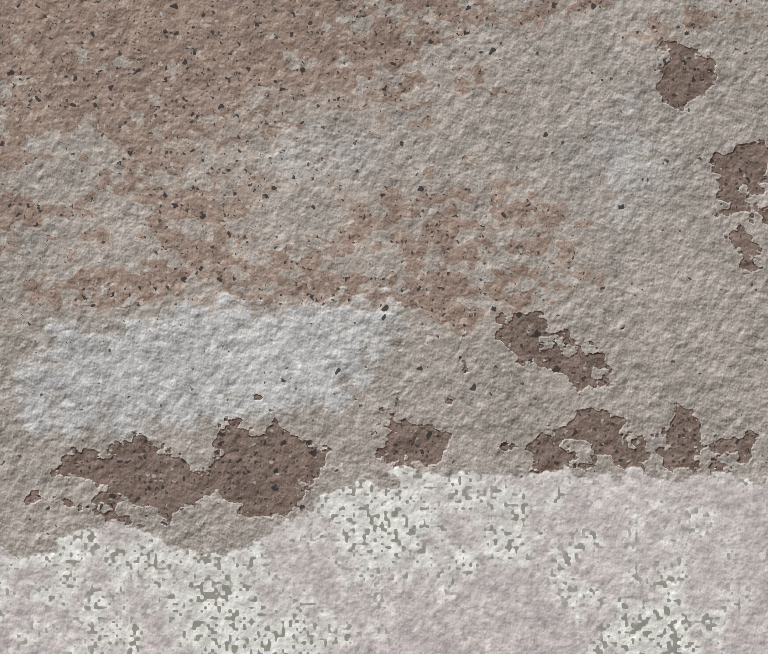
Reproduce this texture procedurally as a Shadertoy shader.

```glsl
// Weathered wall: grey plaster worn through to pink brick wash, with bare brown
// patches, a chalky area and a pale speckled render along the foot.
// Noisy masks select the layers; a height difference along the light gives relief.

const vec3 PLASTER = vec3(0.610, 0.580, 0.552);
const vec3 BRICK   = vec3(0.560, 0.488, 0.446);
const vec3 BARE    = vec3(0.470, 0.408, 0.375);
const vec3 CHALK   = vec3(0.685, 0.680, 0.675);
const vec3 RENDER_WHITE = vec3(0.800, 0.795, 0.775);
const vec3 RENDER_PINK  = vec3(0.755, 0.722, 0.712);
const vec3 CREAM   = vec3(0.700, 0.665, 0.620);
const vec3 PIT     = vec3(0.200, 0.195, 0.200);
const vec3 SPECK   = vec3(0.470, 0.455, 0.420);
const vec2 LIGHT_STEP = vec2(-0.0013, 0.0024);
const float RELIEF = 0.62;
const float GRAIN_SCALE = 85.0;
const float GRAIN_TONE = 0.11;

// Bare patches: centre and radii
const int PATCHES = 10;
const vec4 PATCH[PATCHES] = vec4[PATCHES](
    vec4(0.220, 0.262, 0.140, 0.046), vec4(0.390, 0.285, 0.080, 0.068),
    vec4(0.815, 0.485, 0.070, 0.034), vec4(0.890, 0.432, 0.032, 0.042),
    vec4(0.630, 0.332, 0.048, 0.036), vec4(0.820, 0.308, 0.040, 0.036),
    vec4(0.905, 0.335, 0.034, 0.050), vec4(1.050, 0.312, 0.095, 0.044),
    vec4(1.150, 0.700, 0.040, 0.065), vec4(1.045, 0.890, 0.042, 0.034));

float hash(vec2 p) {
    vec3 q = fract(vec3(p.xyx) * 0.1031);
    q += dot(q, q.yzx + 33.33);
    return fract((q.x + q.y) * q.z);
}

float noise(vec2 p) {
    vec2 i = floor(p), f = fract(p);
    f = f * f * (3.0 - 2.0 * f);
    return mix(mix(hash(i), hash(i + vec2(1, 0)), f.x),
               mix(hash(i + vec2(0, 1)), hash(i + vec2(1, 1)), f.x), f.y);
}

// Fractal noise centred on zero
float fbm(vec2 p, float gain) {
    float sum = 0.0, amp = 0.5;
    for (int i = 0; i < 4; i++) {
        sum += amp * (noise(p) - 0.5);
        p = mat2(1.6, 1.2, -1.2, 1.6) * p + 17.3;
        amp *= gain;
    }
    return sum;
}

// Soft elliptical weight
float blob(vec2 p, vec2 centre, vec2 radius) {
    vec2 d = (p - centre) / radius;
    return exp(-dot(d, d));
}

// Scattered ragged dots, one candidate per cell
float dots(vec2 p, float scale, float density) {
    vec2 q = p * scale + 0.5 * vec2(noise(p * scale * 2.3), noise(p * scale * 2.3 + 40.0));
    vec2 id = floor(q);
    vec2 centre = 0.32 + 0.36 * vec2(hash(id + 3.1), hash(id + 71.7));
    float size = hash(id + 29.3);
    float radius = mix(0.12, 0.30, size * size);
    float blur = 1.2 * scale / iResolution.y;
    float dotMask = 1.0 - smoothstep(radius - 0.5 * blur, radius + 0.5 * blur, length(q - id - centre));
    return dotMask * step(hash(id + 11.9), density);
}

// Masks: brick wash, chalk, bare patches, foot render; also the height
vec4 layers(vec2 p, out float height) {
    float rough = fbm(p * 20.0, 0.55);
    float flake = fbm(p * vec2(38.0, 50.0) + 3.0, 0.6);
    float grain = fbm(p * GRAIN_SCALE, 0.62);
    float streak = fbm(p * vec2(7.0, 22.0) + 5.0, 0.5);

    float cover = 0.44 * blob(p, vec2(0.14, 0.90), vec2(0.36, 0.27))
                + 0.26 * blob(p, vec2(0.65, 1.00), vec2(0.55, 0.07))
                + 0.24 * blob(p, vec2(0.42, 0.56), vec2(0.48, 0.08))
                + 0.16 * blob(p, vec2(0.65, 0.70), vec2(0.25, 0.20))
                - 0.30 * blob(p, vec2(0.10, 0.73), vec2(0.09, 0.05));
    float fray = 0.60 * streak + 0.75 * flake + 0.25 * grain;
    float brick = smoothstep(-0.06, 0.06, cover - 0.235 + fray * smoothstep(0.0, 0.12, cover));

    vec2 e = (p - vec2(0.31, 0.445 + 0.10 * (p.x - 0.31))) / vec2(0.30, 0.092);
    float chalk = smoothstep(-0.20, 0.25, 1.0 - length(e) + 0.8 * rough + 1.1 * flake);
    float dust = blob(p, vec2(0.95, 0.76), vec2(0.07, 0.13)) + blob(p, vec2(0.47, 0.77), vec2(0.12, 0.06));
    chalk = max(chalk, 0.65 * dust * smoothstep(-0.12, 0.12, rough + flake));

    float inside = -1.0;
    for (int i = 0; i < PATCHES; i++) {
        vec4 b = PATCH[i];
        inside = max(inside, (1.0 - length((p - b.xy) / b.zw)) * min(b.z, b.w));
    }
    float bare = smoothstep(-0.002, 0.002, inside + 0.11 * rough + 0.055 * flake);

    float foot = mix(0.150, 0.275, smoothstep(0.33, 0.58, p.x)) + 0.04 * blob(p, vec2(0.16, p.y), vec2(0.09, 1.0));
    float render = smoothstep(-0.004, 0.004, foot + 0.05 * rough + 0.03 * flake - p.y);

    brick *= (1.0 - chalk) * (1.0 - render);
    bare *= 1.0 - render;
    height = grain * (1.0 - 0.3 * bare - 0.2 * brick) + 0.30 * flake + 0.30 * chalk * noise(p * 80.0)
           - 0.10 * brick - 0.24 * bare + 0.08 * render;
    return vec4(brick, chalk, bare, render);
}

void mainImage(out vec4 fragColor, in vec2 fragCoord) {
    vec2 p = fragCoord / iResolution.y;
    float height, heightToLight;
    vec4 m = layers(p, height);
    layers(p + LIGHT_STEP, heightToLight);
    float stain = fbm(p * 5.0 + 9.0, 0.5);
    float mottle = fbm(p * 34.0 + 31.0, 0.6);
    float tone = noise(p * 170.0 + 7.0) + noise(p * 110.0 + 53.0) - 1.0;

    // Layer colours, with cream crusts where the brick wash breaks up
    vec3 col = mix(PLASTER, BRICK, m.x);
    col = mix(col, CREAM, 2.0 * m.x * (1.0 - m.x));
    col = mix(col, CHALK, m.y);
    col = mix(col, BARE, m.z);
    float whiteness = smoothstep(-0.14, 0.14, stain + 0.6 * mottle);
    col = mix(col, mix(RENDER_PINK, RENDER_WHITE, whiteness), m.w);
    col *= 1.0 + 0.10 * stain + 0.22 * mottle + GRAIN_TONE * tone;

    // Light and shadow on the grain
    col += clamp(RELIEF * (height - heightToLight), -0.28, 0.20) * mix(1.0, 0.65, m.w);

    // Dark pits and pale grit above, fine clustered specks in the foot render
    float worn = max(m.z, 0.75 * m.x) + 0.08;
    float above = 1.0 - m.w;
    col = mix(col, PIT, 0.80 * above * dots(p, 72.0, 0.20 * worn));
    col = mix(col, PIT, 0.70 * above * dots(p + 4.7, 125.0, 0.28 * worn));
    col = mix(col, CHALK + 0.08, 0.6 * above * dots(p + 8.3, 105.0, 0.10));
    float speck = smoothstep(0.66, 0.84, noise(p * 185.0 + 2.9) + 0.10 * (whiteness - 0.5) + 0.3 * mottle);
    col = mix(col, SPECK, 0.75 * m.w * speck * (0.35 + 0.65 * whiteness));

    fragColor = vec4(clamp(col, 0.0, 1.0), 1.0);
}
```
